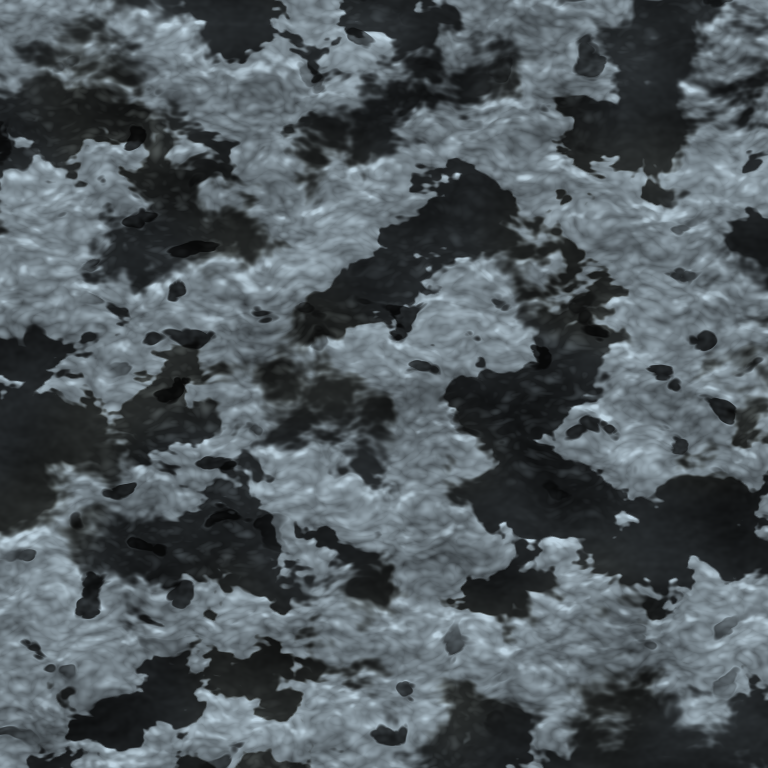
This texture is drawn by a Shadertoy shader. Its source:

```glsl
// Weathered grey stone: pale pebbly crust broken by ragged dark cavities.

#define PATCH_FREQ vec2(6.0, 7.2)
#define PEBBLE_FREQ vec2(31.0, 50.0)
#define PIT_FREQ vec2(17.0, 25.0)
#define CAVITY_LEVEL -0.07
#define ROUGHNESS 0.6
#define WARP 0.014
#define LIGHT_STEP 0.009
#define STONE_TONE 0.50
#define CAVITY_TONE 0.125
#define COOL_TINT vec3(0.905, 1.0, 1.06)
#define MOSS_TINT vec3(0.93, 1.0, 0.99)

// Random unit gradient for a lattice cell
vec2 cellGradient(vec2 cell) {
    vec3 h = fract(cell.xyx * vec3(0.1031, 0.1030, 0.0973));
    h += dot(h, h.yzx + 33.33);
    float angle = 6.28318 * fract((h.x + h.y) * h.z);
    return vec2(cos(angle), sin(angle));
}

float gradientNoise(vec2 p) {
    vec2 cell = floor(p), f = p - cell;
    vec2 blend = f * f * f * (f * (f * 6.0 - 15.0) + 10.0);
    vec2 e = vec2(1.0, 0.0);
    float a = dot(cellGradient(cell), f);
    float b = dot(cellGradient(cell + e), f - e);
    float c = dot(cellGradient(cell + e.yx), f - e.yx);
    float d = dot(cellGradient(cell + e.xx), f - e.xx);
    return mix(mix(a, b, blend.x), mix(c, d, blend.x), blend.y);
}

// Fractal surface height; low ground becomes cavities
float surfaceHeight(vec2 p) {
    float sum = 0.0, amplitude = 1.0;
    vec2 q = p * PATCH_FREQ + 11.3;
    for (int i = 0; i < 5; i++) {
        sum += amplitude * gradientNoise(q);
        q = q * vec2(1.95, 2.08) + 17.7;
        amplitude *= ROUGHNESS;
    }
    return sum;
}

// Rounded lumps separated by dark creases, centred near zero
float pebbles(vec2 p) {
    float large = abs(gradientNoise(p * PEBBLE_FREQ + 5.2));
    float small = abs(gradientNoise(p * PEBBLE_FREQ * 1.9 + 41.6));
    return large + 0.5 * small - 0.31;
}

void mainImage(out vec4 fragColor, in vec2 fragCoord) {
    vec2 uv = fragCoord / min(iResolution.x, iResolution.y);
    vec2 p = uv + WARP * vec2(gradientNoise(uv * 15.0 + 3.1),
                              gradientNoise(uv * 15.0 + 60.4));

    // Crust mask, with borders that vary from crisp to soft
    float height = surfaceHeight(p);
    float softness = mix(0.04, 0.22, smoothstep(-0.2, 0.35, gradientNoise(uv * 4.5 + 80.2)));
    softness = max(softness, fwidth(height));
    float crust = smoothstep(-softness, softness, height - CAVITY_LEVEL);

    // Relief lit on the lower lips of the cavities
    float slope = height - surfaceHeight(p + vec2(0.0, LIGHT_STEP));
    float rim = smoothstep(0.12, 0.32, slope);

    // Tones of the pale crust and the dark hollows
    float lumps = pebbles(p);
    float broad = gradientNoise(uv * vec2(8.0, 10.0) + 23.9);
    float cluster = smoothstep(-0.1, 0.25, gradientNoise(uv * 3.5 + 52.7));
    float stone = STONE_TONE + 0.17 * broad + 0.32 * lumps + 0.4 * slope + 0.15 * rim;
    float hollow = CAVITY_TONE + 0.10 * broad + 0.06 * slope
                 + mix(0.04, 0.32, cluster) * max(lumps + 0.08, 0.0);
    float tone = mix(hollow, stone, crust);

    // Small black pits gathered in clusters
    float pitField = gradientNoise(p * PIT_FREQ + 71.5) + 0.25 * lumps;
    float pit = smoothstep(0.27, 0.36, pitField) * cluster;
    tone *= 1.0 - 0.75 * pit;

    // Fine grain and cool grey colouring
    tone += 0.04 * gradientNoise(uv * vec2(105.0, 130.0)) * (0.3 + crust);
    tone = clamp(tone, 0.035, 0.82);
    float moss = (1.0 - crust) * smoothstep(-0.15, 0.3, gradientNoise(uv * 5.0 + 34.8));
    vec3 color = tone * mix(COOL_TINT, MOSS_TINT, moss);
    fragColor = vec4(color, 1.0);
}
```
